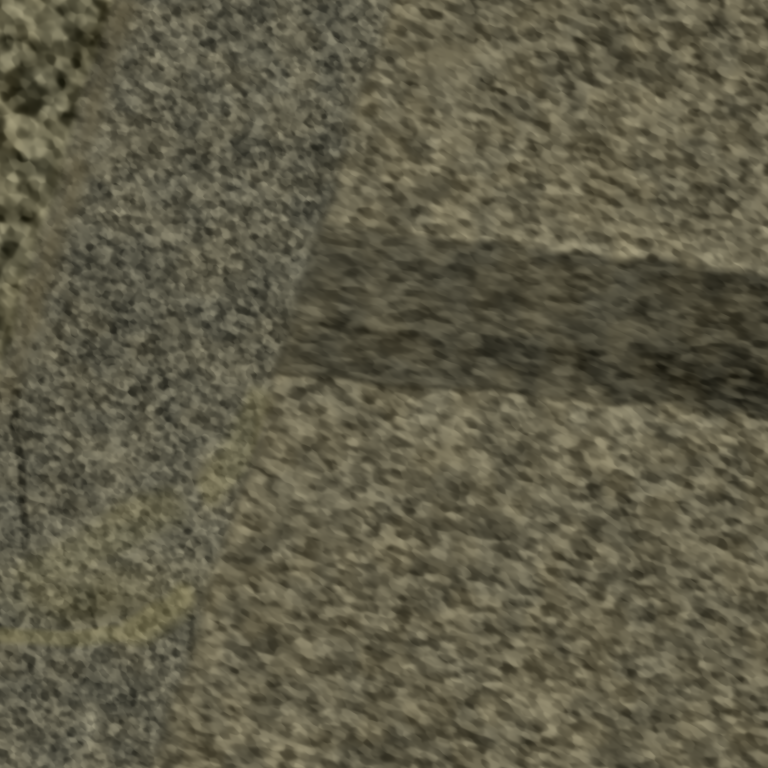
This texture is drawn by a Shadertoy shader. Its source:

```glsl
// Weathered granite slab with a tilted seam, a shaded groove and ochre stains.

vec2 hash2(vec2 p) {
    vec3 q = fract(p.xyx * vec3(0.1031, 0.1030, 0.0973));
    q += dot(q, q.yzx + 33.33);
    return fract((q.xx + q.yz) * q.zy);
}

// Cellular noise: each cell's random tone fades smoothly into its neighbours.
float softCells(vec2 p, float sharpness) {
    vec2 cell = floor(p), local = fract(p);
    float total = 0.0, weights = 0.0;
    for (int y = -1; y <= 1; y++)
    for (int x = -1; x <= 1; x++) {
        vec2 offset = vec2(x, y);
        vec2 jitter = hash2(cell + offset + 71.0);
        vec2 d = offset + 0.1 + 0.8 * jitter - local;
        float w = exp(-sharpness * dot(d, d));
        total += w * hash2(cell + offset + 193.0).x;
        weights += w;
    }
    return total / weights;
}

vec2 rotate(vec2 p, float angle) {
    float c = cos(angle), s = sin(angle);
    return vec2(c * p.x - s * p.y, s * p.x + c * p.y);
}

// Mineral grain, centred on zero; density is in cells per canvas side.
float grain(vec2 p, vec2 density, float tilt) {
    float coarse = softCells(rotate(p, tilt) * density, 5.0);
    float fine = softCells(rotate(p, tilt + 0.25) * density * 1.55 + 37.0, 5.0);
    return 0.62 * coarse + 0.38 * fine - 0.5;
}

float wobble(float t, float frequency) {
    return 0.6 * sin(t * frequency) + 0.4 * sin(t * frequency * 2.3 + 1.7);
}

float segmentDistance(vec2 p, vec2 a, vec2 b) {
    vec2 ab = b - a;
    return length(p - a - ab * clamp(dot(p - a, ab) / dot(ab, ab), 0.0, 1.0));
}

float stroke(vec2 p, vec2 a, vec2 b, float radius) {
    return 1.0 - smoothstep(0.35 * radius, 1.4 * radius, segmentDistance(p, a, b));
}

float ridge(float d, float width) {
    return exp(-d * d / (width * width));
}

float spot(vec2 p, vec2 center, vec2 radius) {
    vec2 d = (p - center) / radius;
    return exp(-dot(d, d));
}

vec3 stoneColor(float tone) {
    return vec3(tone, 0.967 * tone - 0.003, 0.833 * tone - 0.025);
}

void mainImage(out vec4 fragColor, in vec2 fragCoord) {
    vec2 uv = fragCoord / iResolution.xy;
    vec2 p = uv + 0.004 * vec2(wobble(uv.y, 31.0), wobble(uv.x, 27.0));
    float mottle = softCells(uv * 13.0, 3.0) - 0.5;
    float patches = softCells(uv * 34.0 + 9.0, 4.0) - 0.5;

    // Regions: right slab, groove and rough corner
    float seam = p.x - (0.2 + 0.31 * p.y);
    float right = smoothstep(-0.012, 0.012, seam);
    float grooveTop = 0.707 - 0.112 * (p.x - 0.43);
    float grooveBottom = 0.512 - 0.083 * (p.x - 0.37);
    float groove = right * smoothstep(-0.006, 0.008, p.y - grooveBottom)
                 * smoothstep(-0.006, 0.008, grooveTop - p.y);
    float contour = p.x - (0.305 * p.y - 0.14);
    float corner = 1.0 - smoothstep(-0.03, -0.008, contour);

    // Grain size and direction change with the region
    float leftGrain = grain(uv, vec2(88.0, 122.0), 0.5);
    float rightGrain = grain(uv, vec2(56.0, 108.0), 0.36);
    float grooveGrain = grain(uv, vec2(48.0, 118.0), 0.17);
    float cornerGrain = grain(uv, vec2(52.0, 68.0), 0.6);
    float texture0 = mix(0.38 * leftGrain, 0.41 * rightGrain, right);
    texture0 = mix(texture0, 0.28 * grooveGrain, groove);
    texture0 = mix(texture0, 0.62 * cornerGrain, corner);
    float tone = mix(0.366, 0.388, right) + texture0 + 0.06 * mottle + 0.06 * patches;

    // Groove shading, inner dark streak and pale lips
    float across = smoothstep(0.4, 1.0, p.x);
    tone -= groove * mix(0.075, 0.125, across);
    float streakLine = 0.58 - 0.13 * (p.x - 0.395);
    float streak = ridge(p.y - streakLine, 0.008 + 0.018 * across);
    tone -= 0.085 * streak * smoothstep(0.385, 0.41, p.x) * (0.85 + 0.6 * patches);
    float topLip = ridge(p.y - grooveTop - 0.010, 0.008) * smoothstep(0.5, 0.75, p.x);
    float lowLip = ridge(p.y - grooveBottom + 0.025, 0.022) * right;
    tone += 0.075 * topLip + 0.035 * lowLip;
    tone -= 0.06 * right * ridge(p.y - grooveBottom, 0.005);

    // Seam, worn contour, crack and corner hollow
    float worn = ridge(contour, 0.018) * smoothstep(0.42, 0.55, p.y);
    tone = mix(tone, 0.37 + 0.12 * leftGrain, 0.75 * worn);
    tone -= 0.03 * ridge(seam, 0.006);
    tone -= 0.11 * stroke(p, vec2(0.02, 0.49), vec2(0.032, 0.29), 0.006);
    tone -= 0.12 * spot(p, vec2(0.12, 0.95), vec2(0.025, 0.035));

    // Ochre stains around a dark hollow, with pale flecks below
    vec2 q = p + 0.025 * vec2(patches, mottle);
    float stain = 0.7 * stroke(q, vec2(0.335, 0.47), vec2(0.28, 0.37), 0.022);
    stain = max(stain, 0.55 * stroke(q, vec2(0.21, 0.34), vec2(0.05, 0.26), 0.03));
    stain = max(stain, stroke(q, vec2(0.245, 0.225), vec2(0.18, 0.18), 0.022));
    stain = max(stain, 0.9 * stroke(q, vec2(0.18, 0.175), vec2(0.0, 0.17), 0.014));
    stain = max(stain, 0.6 * spot(q, vec2(0.12, 0.23), vec2(0.12, 0.05)));
    tone = mix(tone, 0.45 + 0.24 * leftGrain + 0.1 * patches, 0.75 * stain);
    tone -= 0.14 * spot(q, vec2(0.14, 0.218), vec2(0.06, 0.025));
    tone += 0.13 * spot(q, vec2(0.122, 0.06), vec2(0.015, 0.022));

    // Cool grey left, warm right, ochre over stains and corner
    vec3 color = stoneColor(clamp(tone, 0.1, 0.66));
    float warmth = mix(-0.4, 0.35, right) - 0.3 * groove + 0.8 * worn + 0.7 * patches;
    color += warmth * vec3(0.014, 0.002, -0.018);
    color += max(stain, 0.6 * corner) * vec3(0.012, 0.006, -0.035);
    fragColor = vec4(color, 1.0);
}
```
